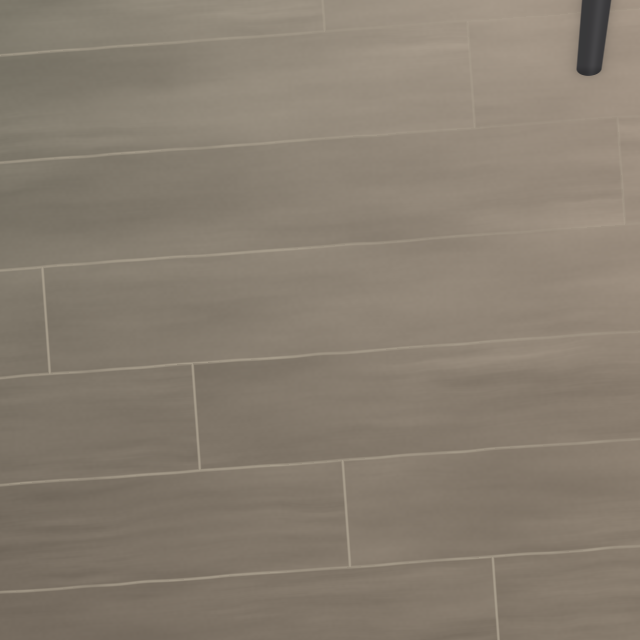
A Shadertoy shader for this texture:

```glsl
// Wood-look floor planks in slightly tilted rows, each row shifted by about a fifth of a plank.
// Joints come from skewed coordinates, the grain from stretched noise, and the light
// from a corner-to-corner blend; a dark round furniture leg stands at the upper right.

float hash(vec2 p) {
    return fract(sin(dot(p, vec2(127.1, 311.7))) * 43758.5453);
}

float noise(vec2 p) {
    vec2 i = floor(p), f = fract(p);
    f = f * f * (3.0 - 2.0 * f);
    return mix(mix(hash(i), hash(i + vec2(1, 0)), f.x),
               mix(hash(i + vec2(0, 1)), hash(i + vec2(1, 1)), f.x), f.y);
}

float fbm(vec2 p) {
    float sum = 0.0, amp = 0.5;
    for (int i = 0; i < 4; i++) {
        sum += amp * noise(p);
        p = p * 2.03 + 17.3;
        amp *= 0.5;
    }
    return sum / 0.9375;
}

// Soft-edged line of the given half width
float line(float dist, float halfWidth, float blur) {
    return 1.0 - smoothstep(halfWidth - blur, halfWidth + blur, dist);
}

// Brushed wood grain: broad clouds plus thin, wavy dark streaks in patches
float woodGrain(vec2 p, vec2 seed) {
    p += seed;
    float clouds = fbm(p * vec2(3.0, 11.0)) - 0.5;
    float wave = 0.035 * fbm(p * vec2(4.0, 6.0));
    float streaks = fbm((p + vec2(0.0, wave)) * vec2(6.0, 75.0)) - 0.5;
    float patches = smoothstep(0.4, 0.7, fbm(p * vec2(2.5, 9.0) + 40.0));
    return 0.11 * clouds + streaks * (0.022 + 0.065 * patches);
}

void mainImage(out vec4 fragColor, in vec2 fragCoord) {
    vec2 uv = fragCoord / iResolution.xy;
    float px = 1.0 / iResolution.y;
    float down = 1.0 - uv.y;
    float blur = max(px, 0.0016);

    // Rows climb to the right; end joints lean the other way
    float across = down + 0.073 * uv.x - 0.086;
    across += 0.0016 * (noise(vec2(uv.x * 22.0, floor(across / 0.168 + 0.5))) - 0.5);
    float row = floor(across / 0.168) + 1.0;
    float along = uv.x - 0.07 * down - 0.504 - 0.224 * row;
    float plank = floor(along / 1.139);
    float rowDist = abs(across - 0.168 * round(across / 0.168));
    float endDist = abs(along - 1.139 * round(along / 1.139));

    // Light falling off from the upper right corner
    vec3 lower = mix(vec3(0.455, 0.415, 0.368), vec3(0.515, 0.470, 0.415), uv.x);
    vec3 upper = mix(vec3(0.490, 0.470, 0.418), vec3(0.645, 0.587, 0.527), uv.x);
    vec3 color = mix(lower, upper, smoothstep(-0.1, 1.1, uv.y));
    color += 0.02 * exp(-5.0 * dot(uv - vec2(0.6, 0.75), uv - vec2(0.6, 0.75)));

    // Tone and grain of each plank
    vec2 seed = 9.0 * vec2(hash(vec2(row, plank)), hash(vec2(plank + 5.0, row)));
    float tone = 0.022 * (hash(vec2(row + 3.0, plank)) - 0.5);
    float shade = tone + woodGrain(vec2(uv.x, across), seed);
    color += shade * vec3(1.0, 0.95, 0.88);
    color += 0.008 * (noise(uv * 190.0) - 0.5);

    // Pale grout, worn along its length and faint in the bright corner
    float glare = smoothstep(0.9, 1.75, uv.x + uv.y);
    float wear = 0.55 + 0.45 * noise(vec2(uv.x * 28.0, row + uv.y * 9.0));
    float rowJoint = line(rowDist, 0.0020, blur) * wear * (0.8 - 0.6 * glare);
    float endJoint = line(endDist, 0.0018, blur) * (0.8 - 0.5 * glare);
    color = mix(color, vec3(0.68, 0.64, 0.57), max(rowJoint, endJoint));

    // Tapered leg with a rounded foot and a soft contact shadow
    vec2 leg = uv - vec2(0.9205, 0.893);
    leg.x -= 0.11 * leg.y;
    float radius = 0.0195 + 0.03 * max(leg.y, 0.0);
    float legDist = length(vec2(leg.x, 1.7 * min(leg.y, 0.0))) - radius;
    color *= 1.0 - 0.12 * exp(-max(legDist, 0.0) * 110.0);
    float side = leg.x / radius;
    vec3 legColor = vec3(0.225, 0.222, 0.228) + 0.05 * exp(-9.0 * (side - 0.25) * (side - 0.25));
    legColor *= 0.82 + 0.18 * smoothstep(-0.008, 0.006, leg.y);
    color = mix(color, legColor, line(legDist, 0.0, blur));

    fragColor = vec4(color, 1.0);
}
```
